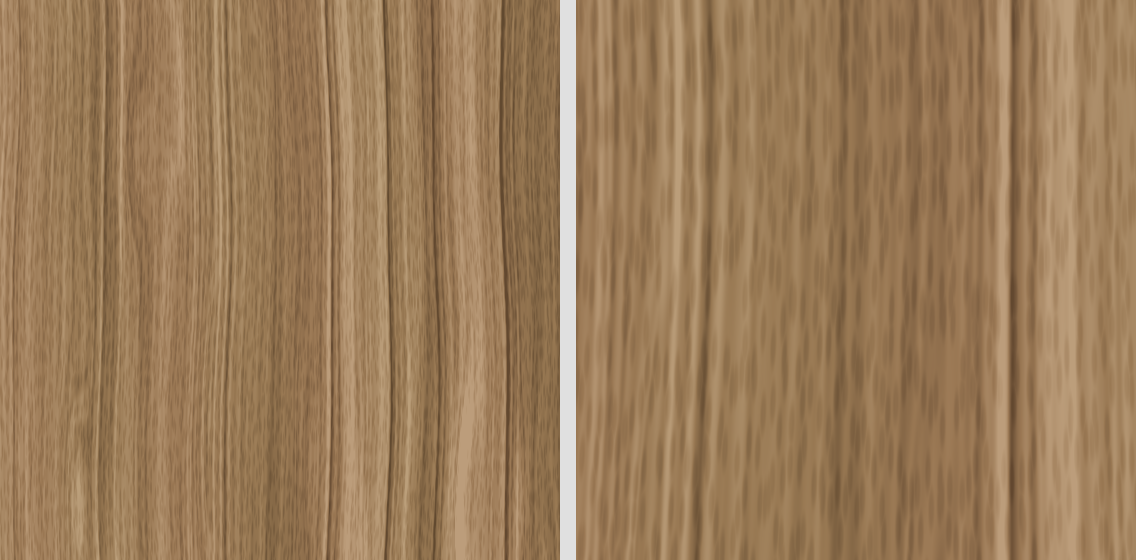
Left: the whole. Right: its middle third, enlarged.
Reproduce this texture procedurally as a Shadertoy shader.

```glsl
// Straight-grained walnut veneer: growth rings are layered sines of a warped
// across-grain coordinate, so scattered bumps in it give spindles and ovals.
// Jittered seams cut through it, and stretched cellular noise adds the pores.

float hash(vec2 p) {
    vec3 q = fract(vec3(p.xyx) * vec3(0.1031, 0.1030, 0.0973));
    q += dot(q, q.yzx + 33.33);
    return fract((q.x + q.y) * q.z);
}

// Distance to the nearest jittered cell point
float cellular(vec2 p) {
    vec2 cell = floor(p);
    float nearest = 2.0;
    for (int j = -1; j <= 1; j++)
    for (int i = -1; i <= 1; i++) {
        vec2 id = cell + vec2(i, j);
        vec2 point = id + vec2(hash(id), hash(id + 71.0));
        nearest = min(nearest, length(point - p));
    }
    return nearest;
}

// x: sideways push of the grain around long spindles, y: their pale cores
vec2 spindles(vec2 p) {
    vec2 result = vec2(0.008 * sin(19.0 * p.x + 1.5 * sin(2.6 * p.y)) * sin(3.7 * p.y + 0.6), 0.0);
    for (int i = 0; i < 14; i++) {
        float k = float(i);
        vec2 center = vec2((k + hash(vec2(k, 3.0))) / 14.0, hash(vec2(k, 8.0)));
        vec2 d = p - center;
        d.x -= 0.008 * sin(7.0 * p.y + k);
        float reach = 0.13 + 0.1 * hash(vec2(k, 13.0));
        float along = exp(-d.y * d.y / (reach * reach));
        float side = mod(k, 2.0) * 2.0 - 1.0;
        result.x += 0.036 * side * along * exp(-d.x * d.x / 0.0007);
        float core = abs(d.x) / (0.001 + 0.018 * along);
        result.y += step(0.6, hash(vec2(k, 29.0))) * along * smoothstep(1.0, 0.35, core);
    }
    return result;
}

// Irregular light and dark layers across the grain
float growthRings(float g) {
    float sum = 0.0, amp = 1.0, freq = 23.0;
    for (int i = 0; i < 6; i++) {
        float k = float(i);
        sum += amp * sin(freq * g + 1.3 * k + 1.6 * sin(freq * 0.37 * g + k * k));
        freq *= 1.9;
        amp *= 0.86;
    }
    return sum;
}

// x: dark seam, y: pale ribs beside it, z: distance to the nearest seam
vec3 seams(float x) {
    const float spacing = 0.125;
    vec3 result = vec3(0.0, 0.0, 1.0);
    for (int i = -1; i <= 1; i++) {
        float id = floor(x / spacing) + float(i);
        float rnd = hash(vec2(id, 5.0));
        float strength = 0.25 + 0.75 * hash(vec2(id, 19.0));
        float d = x - (id + 0.15 + 0.7 * rnd) * spacing;
        float falloff = 0.7 * exp(-max(d, 0.0) / 0.004) + 0.3 * exp(-max(d, 0.0) / 0.018);
        result.x += strength * smoothstep(-0.003, 0.001, d) * falloff;
        float leftRib = (d + 0.007) / 0.003;
        float rightRib = (d - 0.02 - 0.02 * rnd) / 0.003;
        result.y += strength * exp(-leftRib * leftRib) + 0.8 * exp(-rightRib * rightRib);
        result.z = min(result.z, abs(d));
    }
    return result;
}

void mainImage(out vec4 fragColor, in vec2 fragCoord) {
    vec2 uv = fragCoord / iResolution.y;

    // Gentle bend shared by every line, then the stronger figure between seams
    float across = uv.x + 0.006 * sin(5.0 * uv.y + 4.0 * uv.x)
                        + 0.002 * sin(11.0 * uv.y - 9.0 * uv.x + 2.0);
    vec3 seam = seams(across);
    vec2 figure = spindles(uv) * smoothstep(0.0, 0.04, seam.z);
    float grain = across + figure.x;

    // Tone in standard deviations around the middle brown
    float tone = 0.46 * growthRings(grain) + 0.2 + 1.1 * figure.y;
    tone += 0.35 * sin(9.0 * across + 1.2 * sin(2.3 * uv.y) + 1.0);
    tone += 1.6 * seam.y - 3.4 * seam.x;

    // Crisp straight lines, crowded near the seams
    float lines = sin(410.0 * across + 3.0 * sin(97.0 * across))
                + sin(690.0 * across + 2.5 * sin(143.0 * across + 1.0));
    tone += lines * (0.12 + 0.35 * exp(-seam.z / 0.02));

    // Long soft streaks and short dark pores
    float streak = cellular(vec2(across * 120.0, uv.y * 4.0));
    float pore = cellular(vec2(across * 210.0, uv.y * 27.0) + 40.0);
    tone += 0.8 * (streak - 0.45);
    tone -= 0.75 * (smoothstep(0.5, 0.15, pore) - 0.25);
    tone = clamp(tone, -2.8, 2.1);

    vec3 umber = vec3(0.46, 0.35, 0.235);
    vec3 walnut = vec3(0.60, 0.47, 0.325);
    vec3 sapwood = vec3(0.70, 0.58, 0.44);
    vec3 color = tone < 0.0 ? mix(walnut, umber, -tone / 1.8)
                            : mix(walnut, sapwood, tone / 1.55);

    // Slight drift between olive and rosy brown
    color += vec3(0.003, -0.003, 0.001) * sin(23.0 * grain + 2.0 * uv.y);
    fragColor = vec4(color, 1.0);
}
```
